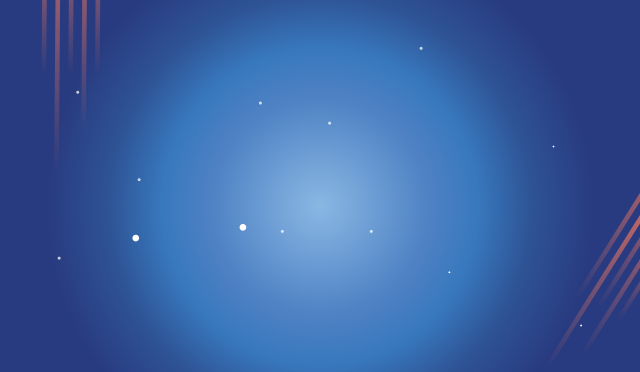
Write a Shadertoy shader that draws this background.

```glsl
// A blue radial glow with fading coral streaks in two corners and scattered white dots.

// Lengths are in canvas heights, origin at the lower left.
const vec3 GLOW_CORE  = vec3(0.54, 0.72, 0.89);
const vec3 GLOW_INNER = vec3(0.31, 0.51, 0.77);
const vec3 GLOW_RING  = vec3(0.22, 0.47, 0.74);
const vec3 GLOW_OUTER = vec3(0.18, 0.325, 0.585);
const vec3 NIGHT      = vec3(0.16, 0.23, 0.50);
const vec4 GLOW_RADII = vec4(0.291, 0.425, 0.570, 0.738);
const float GLOW_HEIGHT = 0.445;

const vec3 CORAL = vec3(0.87, 0.44, 0.38);
const int STREAKS = 5;
const float STREAK_HALF_WIDTH = 0.0062;
const vec2 TOP_START = vec2(0.1195, 1.0);
const vec2 TOP_STEP  = vec2(0.0359, 0.0);
const vec2 TOP_DIR   = vec2(-0.008, -1.0);
const float TOP_LENGTH[STREAKS] = float[](0.20, 0.46, 0.20, 0.35, 0.20);
const float TOP_ALPHA[STREAKS]  = float[](0.42, 0.60, 0.40, 0.55, 0.40);
const float SIDE_HEIGHT = 0.470;
const vec2 SIDE_STEP = vec2(0.0, -0.0593);
const vec2 SIDE_DIR  = vec2(-0.63, -1.0);
const float SIDE_LENGTH[STREAKS] = float[](0.32, 0.47, 0.21, 0.29, 0.11);
const float SIDE_ALPHA[STREAKS]  = float[](0.62, 0.80, 0.45, 0.50, 0.30);

// Each dot: centre x, centre y, radius.
const float TINY = 0.0023, SMALL = 0.0039, LARGE = 0.0089;
const float SMALL_ALPHA = 0.75;
const int DOTS = 13;
const vec3 DOT[DOTS] = vec3[](
    vec3(1.132, 0.870, SMALL), vec3(0.700, 0.723, SMALL),
    vec3(0.886, 0.669, SMALL), vec3(1.488, 0.606, TINY),
    vec3(0.374, 0.517, SMALL), vec3(0.209, 0.752, SMALL),
    vec3(0.159, 0.306, SMALL), vec3(0.365, 0.360, LARGE),
    vec3(0.653, 0.389, LARGE), vec3(0.759, 0.378, SMALL),
    vec3(0.998, 0.378, SMALL), vec3(1.208, 0.268, TINY),
    vec3(1.562, 0.125, TINY));

// Coverage of a shape from its signed distance, softened over one pixel.
float coverage(float dist) {
    return clamp(0.5 - dist * iResolution.y, 0.0, 1.0);
}

vec3 radialGlow(float r) {
    vec3 color = mix(GLOW_CORE, GLOW_INNER, clamp(r / GLOW_RADII.x, 0.0, 1.0));
    vec3 t = clamp((r - GLOW_RADII.xyz) / (GLOW_RADII.yzw - GLOW_RADII.xyz), 0.0, 1.0);
    color = mix(color, GLOW_RING, t.x);
    color = mix(color, GLOW_OUTER, t.y);
    return mix(color, NIGHT, t.z);
}

// A thin band that fades out along its direction.
float streak(vec2 p, vec2 start, vec2 dir, float len) {
    vec2 q = p - start;
    dir = normalize(dir);
    float across = abs(dot(q, vec2(-dir.y, dir.x)));
    float fade = clamp(1.0 - dot(q, dir) / len, 0.0, 1.0);
    return fade * coverage(across - STREAK_HALF_WIDTH);
}

void mainImage(out vec4 fragColor, in vec2 fragCoord) {
    vec2 p = fragCoord / iResolution.y;
    float aspect = iResolution.x / iResolution.y;

    // Background glow
    vec3 color = radialGlow(distance(p, vec2(0.5 * aspect, GLOW_HEIGHT)));

    // Corner streaks
    vec2 sideStart = vec2(aspect, SIDE_HEIGHT);
    for (int i = 0; i < STREAKS; i++) {
        float n = float(i);
        float top = streak(p, TOP_START + n * TOP_STEP, TOP_DIR, TOP_LENGTH[i]);
        float side = streak(p, sideStart + n * SIDE_STEP, SIDE_DIR, SIDE_LENGTH[i]);
        color = mix(color, CORAL, top * TOP_ALPHA[i]);
        color = mix(color, CORAL, side * SIDE_ALPHA[i]);
    }

    // White dots
    for (int i = 0; i < DOTS; i++) {
        float radius = DOT[i].z;
        float alpha = radius == SMALL ? SMALL_ALPHA : 1.0;
        color = mix(color, vec3(1.0), alpha * coverage(distance(p, DOT[i].xy) - radius));
    }

    fragColor = vec4(color, 1.0);
}
```
